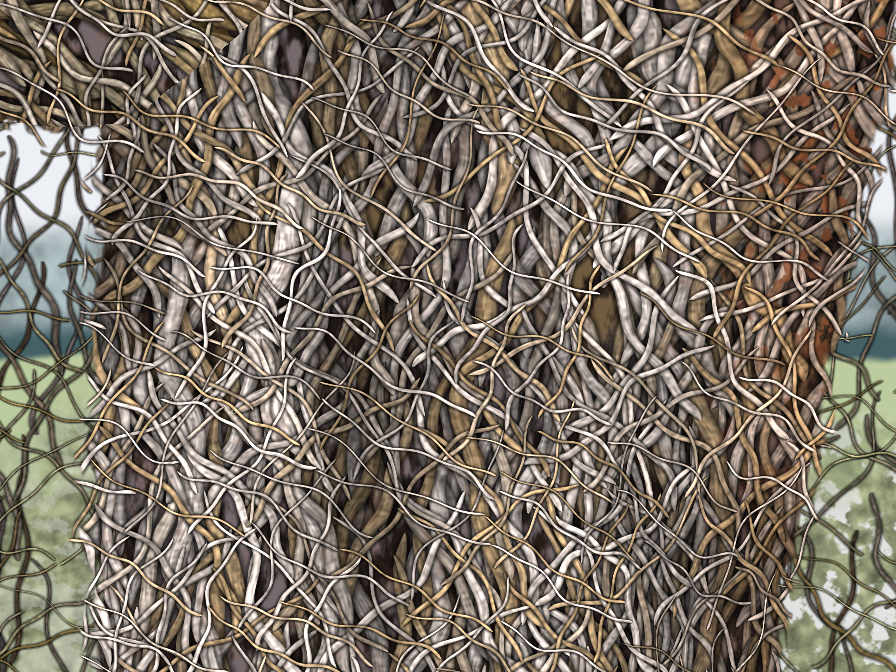
Reproduce this texture procedurally as a WebGL 2 fragment shader.

```glsl
#version 300 es
precision highp float;
uniform vec2 u_resolution;
out vec4 fragColor;

const int VINE_LAYERS = 16;
const int MAIN_STEM_LAYER = 6;
const int LITTER_LAYER = 8;
const int TWIG_LAYERS = 6;
const float THICK = 0.0175;
const float THIN = 0.0024;
const vec2 LIGHT = vec2(-0.45, 0.9);
const vec3 HOLLOW = vec3(0.12, 0.09, 0.08);
const vec3 BARK_TAN = vec3(0.44, 0.36, 0.25);
const vec3 BARK_GREY = vec3(0.46, 0.41, 0.42);
const vec3 VINE_TAN = vec3(0.68, 0.58, 0.44);
const vec3 VINE_GREY = vec3(0.80, 0.76, 0.74);
const vec3 LITTER = vec3(0.52, 0.30, 0.19);
const vec3 SKY = vec3(0.93, 0.94, 0.96);
const vec3 HILL = vec3(0.60, 0.66, 0.67);
const vec3 TREELINE = vec3(0.27, 0.38, 0.40);
const vec3 FIELD = vec3(0.74, 0.80, 0.62);
const vec3 HEDGE = vec3(0.56, 0.58, 0.45);
const vec3 BLOSSOM = vec3(0.88, 0.89, 0.88);

float hash(vec2 p) {
  vec3 q = fract(vec3(p.xyx) * 0.1031);
  q += dot(q, q.yzx + 33.33);
  return fract((q.x + q.y) * q.z);
}

float noise(vec2 p) {
  vec2 i = floor(p), f = fract(p);
  f = f * f * (3.0 - 2.0 * f);
  return mix(mix(hash(i), hash(i + vec2(1, 0)), f.x),
             mix(hash(i + vec2(0, 1)), hash(i + vec2(1, 1)), f.x), f.y);
}

float fbm(vec2 p) {
  float sum = 0.0, amp = 0.53;
  for (int i = 0; i < 4; i++) {
    sum += amp * noise(p);
    p = mat2(1.6, 1.2, -1.2, 1.6) * p + 7.3;
    amp *= 0.5;
  }
  return sum;
}

// One layer of wavy, blunt-ended round stems, each casting a soft shadow
void stems(inout vec3 col, vec2 p, float seed, float angle, float radius,
           float gap, float len, float density, float mask, vec3 tint) {
  float px = 0.75 / u_resolution.y;
  float bend = pow(0.012 / radius, 0.35);
  vec2 across = vec2(cos(angle), sin(angle));
  p += 0.055 * (vec2(noise(p * 3.5 + seed * 5.1), noise(p * 3.5 + seed * 9.7)) - 0.5);
  vec2 q = vec2(dot(p, across), dot(p, vec2(-across.y, across.x)));
  for (int k = -1; k <= 1; k++) {
    float column = floor(q.x / gap) + float(k);
    float along = q.y / len + hash(vec2(column + 61.0, seed + 0.5));
    vec2 id = vec2(column + 61.0, floor(along) + seed * 17.0);
    if (hash(id) > density) continue;
    float s = fract(along), h1 = hash(id + 3.7), h2 = hash(id + 8.1);
    // Bends in the stem, with their slope to keep the width even
    float f1 = mix(9.0, 20.0, h1) * bend, f2 = mix(28.0, 52.0, h2) * bend;
    float a1 = min(0.26 * gap, 0.35 / f1), a2 = min(0.12 * gap, 0.27 / f2);
    float ph1 = q.y * f1 + h2 * 40.0, ph2 = q.y * f2 + h1 * 40.0;
    float center = (column + 0.5 + 0.5 * (h1 - 0.5)) * gap + a1 * sin(ph1) + a2 * sin(ph2);
    float slope = a1 * f1 * cos(ph1) + a2 * f2 * cos(ph2);
    float d = (q.x - center) * inversesqrt(1.0 + slope * slope);
    float tip = min(s, 1.0 - s) * len;
    float r = radius * mix(0.7, 1.2, h2) * mix(1.0, 0.65, s);
    r *= sqrt(clamp(tip / (radius * 3.0), 0.0, 1.0)) * (0.85 + 0.3 * noise(vec2(q.y * 45.0, h1 * 90.0)));
    float visible = mask * min(1.0, r / px);
    float shadow = 1.0 - smoothstep(r * 0.8, r * 1.7 + 0.003, abs(d));
    col *= 1.0 - 0.55 * shadow * visible;
    float alpha = clamp((r - abs(d)) / px + 0.5, 0.0, 1.0) * visible;
    if (alpha <= 0.0) continue;
    float t = clamp(d / max(r, px), -1.0, 1.0);
    float shade = 0.36 + 0.62 * sqrt(1.0 - t * t) + 0.26 * t * dot(across, LIGHT);
    // Fibrous bark along the stem and small scars across it
    float grain = noise(vec2(d * 360.0 + h1 * 90.0, q.y * 60.0));
    float scars = noise(vec2(d * 120.0, q.y * 190.0) + h2 * 70.0);
    shade *= 0.56 + 0.50 * grain + 0.36 * scars;
    vec3 stem = mix(VINE_TAN, VINE_GREY, smoothstep(0.1, 0.55, h1)) * tint;
    col = mix(col, stem * shade * mix(0.82, 1.18, hash(id + 5.3)), alpha);
  }
}

// Hazy valley with hedge and blossom below
vec3 landscape(vec2 p) {
  float y = p.y + 0.03 * (fbm(p * 9.0) - 0.5);
  vec3 col = mix(FIELD, TREELINE, smoothstep(0.46, 0.475, y));
  col = mix(col, HILL * (0.7 + 0.6 * fbm(p * 25.0)), smoothstep(0.49, 0.53, y));
  col = mix(col, SKY, smoothstep(0.62, 0.69, y));
  float low = smoothstep(0.42, 0.27, y + 0.12 * (noise(p * 8.0) - 0.5));
  col = mix(col, HEDGE * (0.4 + 1.1 * fbm(p * 50.0)), low * 0.85);
  float petals = smoothstep(0.46, 0.58, fbm(p * 55.0) * 0.7 + noise(p * 20.0) * 0.3);
  return mix(col, BLOSSOM, petals * low * smoothstep(-0.5, 0.9, p.x));
}

void main() {
  vec2 p = gl_FragCoord.xy / u_resolution.y;
  vec3 col = landscape(p);

  // Loose twigs in front of the valley
  for (int i = 0; i < TWIG_LAYERS; i++) {
    float n = float(i), side = mod(n, 2.0) * 2.0 - 1.0;
    stems(col, p, 50.0 + n, side * (0.12 + 0.22 * n), mix(0.0042, 0.0016, n / 5.0),
          0.055, 0.35, 0.55, 1.0, mix(vec3(0.45, 0.42, 0.42), vec3(0.8, 0.8, 0.6), n / 5.0));
  }

  // Outline of the trunk and its side limb; negative inside
  float edge = max(0.14 + 0.015 * p.y - p.x, p.x - 1.14 - 0.2 * p.y);
  float limb = 0.815 - p.y + max(0.0, p.x - 0.2) * 0.9 + 0.03 * (noise(p * 11.0) - 0.5);
  float outline = min(edge, limb) + 0.035 * (noise(p * 15.0) - 0.5);
  outline = max(outline, p.x - 1.14 - 0.2 * p.y);
  float onLimb = step(limb, 0.0);

  // Rough bark with dark hollows
  float rough = fbm(vec2(p.x * 55.0, p.y * 26.0));
  float broad = smoothstep(0.25, 0.72, fbm(vec2(p.x * 5.5, p.y * 2.6) + 3.0));
  float rightSide = smoothstep(0.98, 1.2, p.x);
  vec3 bark = mix(BARK_TAN, BARK_GREY, smoothstep(0.35, 0.6, noise(p * 7.0)));
  bark = mix(bark, LITTER * 0.7, 0.5 * rightSide);
  bark = mix(HOLLOW, bark, smoothstep(0.33, 0.62, rough + 0.15 * (broad - 0.5)));
  col = mix(col, bark, smoothstep(0.004, -0.004, outline));

  // Ivy from thick upright stems to thin crossing ones
  vec2 lean = p - vec2(0.25 * smoothstep(0.85, 1.25, p.x) * (p.y - 0.5), 0.0);
  for (int i = 0; i < VINE_LAYERS; i++) {
    float n = float(i), t = n / float(VINE_LAYERS - 1);
    float side = mod(n, 2.0) * 2.0 - 1.0;
    float angle = side * (0.03 + mix(0.2, 1.5, t * t) * mix(0.3, 1.0, hash(vec2(n, 4.0))));
    angle += onLimb * 1.35 * (1.0 - t);
    float radius = mix(THICK, THIN, pow(t, 0.8));
    float mask = smoothstep(0.004, -0.004, outline - 0.03 * t * t);
    vec3 tint = mix(vec3(0.76), vec3(1.2, 1.18, 1.16), t);
    tint *= mix(mix(0.68, 1.2, broad), 1.0, 0.55 * t);
    tint *= mix(vec3(1), vec3(0.9, 0.8, 0.72), rightSide * (1.0 - 0.6 * t));
    tint *= mix(vec3(1), vec3(0.95, 0.9, 0.7), onLimb * (1.0 - t));
    stems(col, lean, n, angle, radius, radius * mix(3.7, 17.0, t),
          mix(1.1, 0.26, sqrt(t)), 0.6, mask, tint);
    if (i == MAIN_STEM_LAYER)
      stems(col, lean, 91.0, 0.02 + onLimb * 1.3, 0.02, 0.17, 1.5, 0.75, mask, tint * 1.08);
    if (i == LITTER_LAYER) {
      float leaf = smoothstep(0.58, 0.66, fbm(p * vec2(52.0, 40.0)));
      leaf *= 0.12 + 0.75 * rightSide * smoothstep(0.1, 0.7, p.y);
      col = mix(col, LITTER * (0.5 + rough), leaf * mask);
    }
  }
  fragColor = vec4(clamp(col, 0.0, 1.0), 1.0);
}
```
